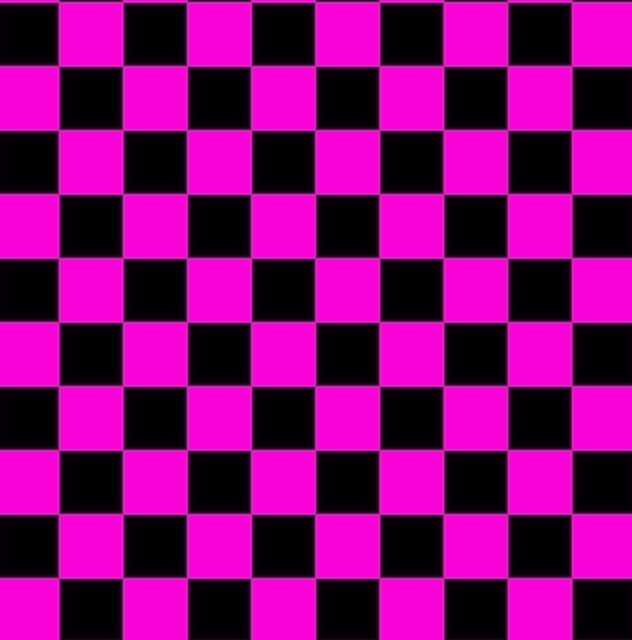
This pattern is drawn by a Shadertoy shader. Its source:

```glsl
// Signed distance to the nearest checker edge, positive inside bright squares
float checkerDistance(vec2 p) {
    vec2 cellSize = vec2(0.1002, 0.1);
    vec2 grid = (p - vec2(0.0924, 0.0962)) / cellSize;
    vec2 cell = floor(grid);
    vec2 edge = (0.5 - abs(fract(grid) - 0.5)) * cellSize;
    float side = 1.0 - 2.0 * mod(cell.x + cell.y, 2.0);
    return side * min(edge.x, edge.y);
}

void mainImage(out vec4 fragColor, in vec2 fragCoord) {
    float d = checkerDistance(fragCoord / iResolution.y);
    float soft = max(0.0008, 0.5 / iResolution.y);

    // Dark squares with a glow that fades away from the edge
    float glow = exp(min(d, 0.0) / 0.0024);
    vec3 color = vec3(0.01, 0.0, 0.01) + vec3(0.74, 0.18 * glow, 0.65) * glow;

    // Dull pink rim just inside each bright square
    color = mix(color, vec3(0.83, 0.16, 0.73), smoothstep(-0.5 * soft, soft, d));

    // Flat magenta fill
    color = mix(color, vec3(0.98, 0.01, 0.85), smoothstep(-soft, soft, d - 0.0031));

    fragColor = vec4(color, 1.0);
}
```
